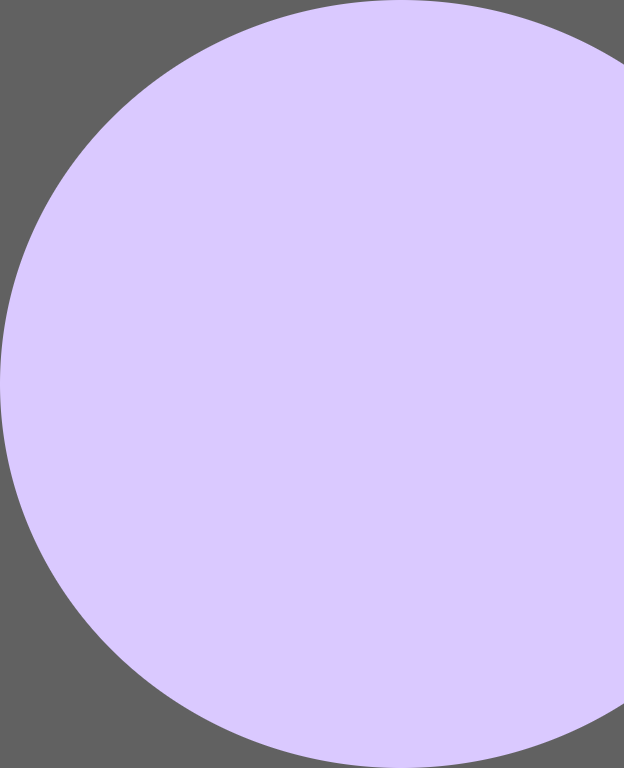
A Shadertoy shader for this background:

```glsl
// A large flat lavender ellipse on grey, cropped by the right side of the canvas.

// Colours
const vec3 GREY     = vec3(0.38, 0.38, 0.38);
const vec3 LAVENDER = vec3(0.855, 0.788, 1.0);

// Ellipse placement, as fractions of the canvas
const vec2 CENTER = vec2(0.643, 0.5);
const vec2 RADII  = vec2(0.643, 0.5);

// Approximate signed distance to an axis-aligned ellipse, negative inside
float ellipseDistance(vec2 p, vec2 radii) {
    float k = length(p / radii);
    float slope = length(p / (radii * radii));
    return k * (k - 1.0) / max(slope, 1e-4);
}

void mainImage(out vec4 fragColor, in vec2 fragCoord) {
    // Canvas units: height is 1, width is the aspect ratio
    vec2 uv = fragCoord / iResolution.y;
    vec2 canvas = vec2(iResolution.x / iResolution.y, 1.0);
    float pixel = 1.0 / iResolution.y;

    // Antialiased ellipse over the flat ground
    float d = ellipseDistance(uv - CENTER * canvas, RADII * canvas);
    float coverage = clamp(0.5 - d / pixel, 0.0, 1.0);
    fragColor = vec4(mix(GREY, LAVENDER, coverage), 1.0);
}
```
